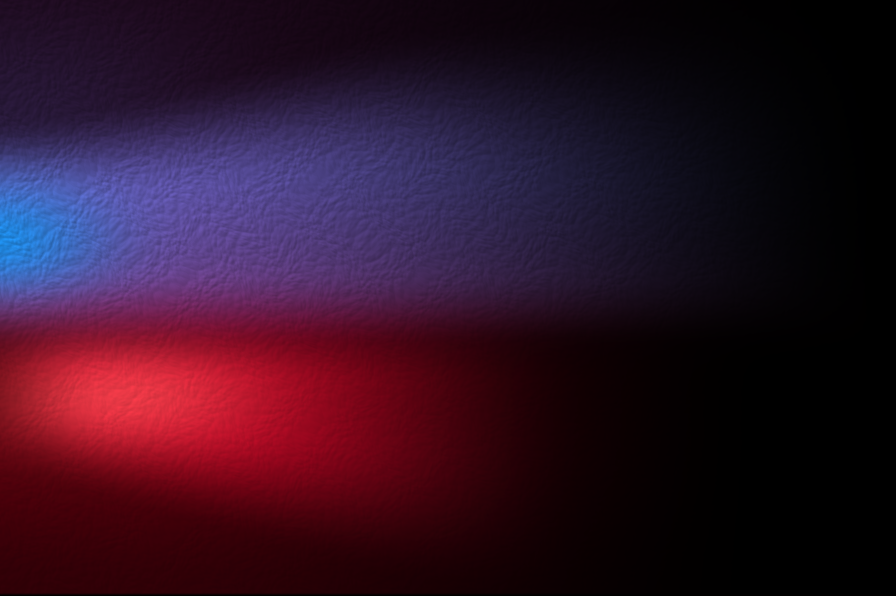
Reproduce this background procedurally as a Shadertoy shader.

```glsl
// A dark plaster wall lit from the left by a blue beam above a red one.
// Soft-edged bands and Gaussian glows build the light; the difference
// between two cellular-noise heights gives the wall its fine relief.

vec2 hash2(vec2 p) {
    vec3 q = fract(p.xyx * vec3(0.1031, 0.1030, 0.0973));
    q += dot(q, q.yzx + 33.33);
    return fract((q.xx + q.yz) * q.zy);
}

// Distance to the nearest scattered point
float cellular(vec2 p) {
    vec2 cell = floor(p), f = fract(p);
    float nearest = 2.0;
    for (int y = -1; y <= 1; y++)
    for (int x = -1; x <= 1; x++) {
        vec2 offset = vec2(x, y);
        vec2 d = offset + hash2(cell + offset) - f;
        nearest = min(nearest, dot(d, d));
    }
    return sqrt(nearest);
}

float plasterHeight(vec2 p) {
    p += 0.006 * sin(p.yx * 47.0 + 2.0 * sin(p * 31.0));
    return 0.65 * cellular(p * 65.0) + 0.35 * cellular(p * 125.0 + 17.0);
}

float glow(vec2 p, vec2 center, vec2 radius) {
    vec2 d = (p - center) / radius;
    return exp(-dot(d, d));
}

// Soft step: rises from 0 to 1 around an edge
float rise(float edge, float softness, float x) {
    return smoothstep(edge - softness, edge + softness, x);
}

// Fades from 1 at "near" to 0 at "far"
float fade(float near, float far, float x) {
    return 1.0 - smoothstep(near, far, x);
}

void mainImage(out vec4 fragColor, in vec2 fragCoord) {
    vec2 uv = fragCoord / iResolution.xy;
    vec2 wall = fragCoord / iResolution.y;
    float u = uv.x, v = uv.y;

    // Plum haze over the top of the wall
    vec3 color = vec3(0.105, 0.025, 0.09) * fade(0.1, 0.95, u) * rise(0.55, 0.15, v);
    color += vec3(0.05, 0.07, 0.13) * glow(uv, vec2(0.0, 0.78), vec2(0.24, 0.20));

    // Violet-blue beam, its upper edge spreading to the right
    float blueTop = 0.73 + 0.10 * smoothstep(0.0, 0.5, u);
    float blueBand = rise(0.485, 0.065, v) * (1.0 - rise(blueTop, 0.07 + 0.13 * u, v));
    vec3 violet = mix(vec3(0.34, 0.23, 0.47), vec3(0.24, 0.27, 0.51), rise(0.60, 0.12, v));
    color += violet * blueBand * fade(0.15, 1.0, u);

    // Bright blue source at the left edge
    float blueCore = glow(uv, vec2(-0.01, 0.597), vec2(0.115, 0.092));
    color = mix(color, vec3(0.11, 0.53, 0.88), blueCore);

    // Magenta overlap between the beams
    color += vec3(0.21, 0.015, 0.09) * glow(uv, vec2(0.20, 0.468), vec2(0.36, 0.055));

    // Dim red wash on the lower wall
    float wash = (1.0 - rise(0.44, 0.09, v)) * mix(0.55, 1.0, smoothstep(0.0, 0.28, v));
    color += vec3(0.34, 0.0, 0.045) * wash * fade(0.12, 0.86, u);

    // Red beam with a lower edge sloping down to the right
    float redBottom = 0.255 - 0.29 * max(u - 0.05, 0.0);
    float redBand = rise(redBottom, 0.065 + 0.12 * u, v) * (1.0 - rise(0.425, 0.05 + 0.06 * u, v));
    float redReach = rise(0.03, 0.09, u) * fade(0.20, 0.66, u);
    color += vec3(0.41, 0.02, 0.095) * redBand * redReach;

    // Warm center of the red beam
    float redCore = glow(uv, vec2(0.135, 0.335), vec2(0.14, 0.085));
    color += vec3(0.16, 0.20, 0.13) * redCore;

    // Plaster relief, strongest in the blue light
    float relief = plasterHeight(wall + vec2(-0.0025, 0.003)) - plasterHeight(wall);
    color *= 1.0 + relief * mix(0.20, 0.42, rise(0.48, 0.10, v));

    // Slanted shadow on the right and a thin dark lower border
    color *= 1.0 - rise(0.955 + 0.04 * v, 0.025, u);
    color *= smoothstep(0.0, 0.006, v);

    fragColor = vec4(clamp(color, 0.0, 1.0), 1.0);
}
```
